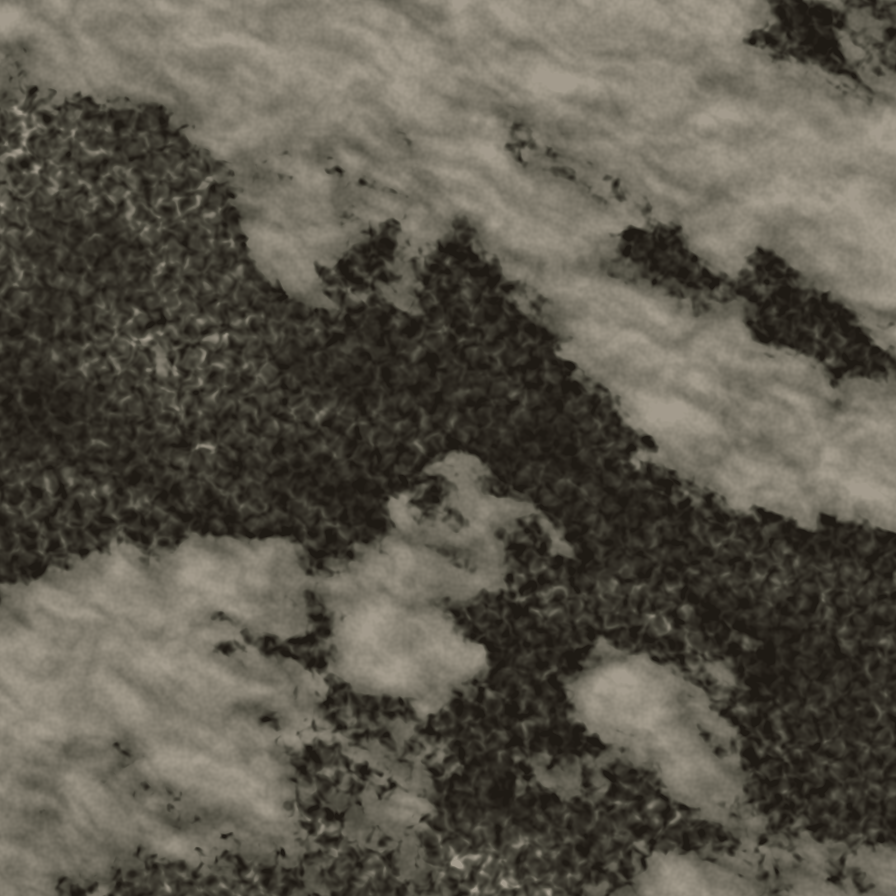
Reproduce this texture procedurally as a WebGL 2 fragment shader.

```glsl
#version 300 es
precision highp float;

uniform vec2 u_resolution;
out vec4 fragColor;

const vec3 DARK = vec3(0.118, 0.100, 0.078);
const vec3 MOSS = vec3(0.315, 0.306, 0.260);
const vec3 PALE = vec3(0.610, 0.582, 0.525);
const vec2 SLOPE_DIR = vec2(0.86, -0.51);   // downhill direction of the banks
const float SLOPE_STRETCH = 0.62;
const float CLUMP_FREQ = 6.8;
const float CLUMP_GAIN = 1.15;
const float PUFF_FREQ = 11.0;
const float SPECK_FREQ = 46.0;
const float GRAIN_FREQ = 190.0;
const vec2 LIGHT_STEP = vec2(-0.005, 0.014);
const float RELIEF = 0.62;
const float TAU = 6.28319;
const mat2 TURN = mat2(0.8, 0.6, -0.6, 0.8);

float hash(vec2 cell) {
  vec3 h = fract(cell.xyx * 0.1031);
  h += dot(h, h.yzx + 33.33);
  return fract((h.x + h.y) * h.z);
}

float cornerSlope(vec2 cell, vec2 offset) {
  float angle = TAU * hash(cell);
  return dot(vec2(cos(angle), sin(angle)), offset);
}

float gradientNoise(vec2 p) {
  vec2 i = floor(p), f = p - i;
  vec2 w = f * f * f * (f * (f * 6.0 - 15.0) + 10.0);
  vec2 e = vec2(0.0, 1.0);
  float low = mix(cornerSlope(i, f), cornerSlope(i + e.yx, f - e.yx), w.x);
  float high = mix(cornerSlope(i + e.xy, f - e.xy), cornerSlope(i + e.yy, f - e.yy), w.x);
  return 1.4 * mix(low, high, w.y);
}

float fbm(vec2 p, float gain) {
  float sum = 0.0, amp = 0.55;
  for (int i = 0; i < 5; i++) {
    sum += amp * gradientNoise(p);
    p = TURN * p * 2.03 + 17.3;
    amp *= gain;
  }
  return sum;
}

// Rounded lobes separated by creases
float puffs(vec2 p) {
  float sum = 0.0, amp = 0.55;
  for (int i = 0; i < 3; i++) {
    float n = gradientNoise(p);
    sum += amp * sqrt(n * n + 0.006);
    p = TURN * p * 2.1 + 9.7;
    amp *= 0.48;
  }
  return sum;
}

vec2 alongSlope(vec2 p) {
  vec2 across = vec2(-SLOPE_DIR.y, SLOPE_DIR.x);
  return vec2(dot(p, SLOPE_DIR) * SLOPE_STRETCH, dot(p, across));
}

// Large layout: broad upper bank and a thinner lower ridge
float bankField(vec2 p) {
  float upper = min((p.y - 0.99 + 0.61 * p.x) * 4.6, 0.36);
  float crest = 0.39 - 0.85 * max(p.x - 0.62, 0.0) - 0.28 * max(0.27 - p.x, 0.0);
  float depth = crest - p.y;
  float thickness = mix(0.27, 0.11, p.x);
  float ridge = min(min(depth * 5.0, (thickness - depth) * 3.0), 0.22);
  return max(max(upper, ridge), -0.62);
}

// Mottled ground at the left and along the bottom
float driftAmount(vec2 p) {
  float left = 1.0 - smoothstep(0.06, 0.42, length((p - vec2(0.06, 0.76)) * vec2(0.8, 1.1)));
  float bottom = 1.0 - smoothstep(0.04, 0.46, p.y + 0.25 * p.x);
  return max(left, bottom);
}

void main() {
  vec2 p = gl_FragCoord.xy / u_resolution;
  vec2 q = alongSlope(p);
  vec2 warp = 0.010 * vec2(gradientNoise(p * 14.0), gradientNoise(p * 14.0 + 41.0));

  // Irregular flakes of several sizes
  vec2 jitter = 0.004 * vec2(gradientNoise(p * 60.0 + 5.0), gradientNoise(p * 60.0 + 77.0));
  vec2 speckPos = TURN * (p + jitter) * SPECK_FREQ;
  float speck = 0.55 * gradientNoise(speckPos) + 0.85 * gradientNoise(TURN * speckPos * 1.75 + 31.0)
              + 0.45 * gradientNoise(speckPos * 3.1 + 57.0);
  float grain = gradientNoise(p * GRAIN_FREQ);

  // Pale cover with ragged edges and hollows
  float clumps = fbm((q + warp) * CLUMP_FREQ + 3.7, 0.56);
  float drift = driftAmount(p);
  float field = bankField(p + warp) + CLUMP_GAIN * clumps + 0.42 * drift;
  float ragged = mix(0.06, 0.17, drift);
  float cover = smoothstep(-0.06, 0.13, field + ragged * speck);

  // Lobes lit from above
  vec2 puffPos = (q + warp) * PUFF_FREQ;
  float lobe = puffs(puffPos);
  float lit = lobe - puffs(puffPos + alongSlope(LIGHT_STEP) * PUFF_FREQ);
  float body = smoothstep(0.0, 0.50, field);
  float paleTone = 0.64 + 0.27 * body + 0.40 * (lobe - 0.24) + RELIEF * lit;
  paleTone += 0.045 * speck + 0.05 * grain - 0.08 * drift;

  // Dark ground with light flakes, deeper in shade beside the cover
  float patchiness = fbm(q * 9.0 + 23.0, 0.58);
  float shade = smoothstep(-0.35, -0.02, field) * (1.0 - 0.6 * drift);
  float groundTone = 0.17 + 0.20 * drift + (0.22 + 0.20 * drift) * patchiness - 0.09 * shade;
  float flakeGain = (0.30 + 0.14 * drift) * clamp(1.0 + 1.1 * patchiness, 0.5, 1.6);
  groundTone += flakeGain * (speck + 0.5 * max(speck - 0.3, 0.0)) + 0.04 * grain;

  float tone = clamp(mix(groundTone, paleTone, cover), 0.0, 1.05);
  vec3 color = mix(DARK, MOSS, min(tone * 2.0, 1.0));
  color = mix(color, PALE, max(tone * 2.0 - 1.0, 0.0));
  fragColor = vec4(color, 1.0);
}
```
